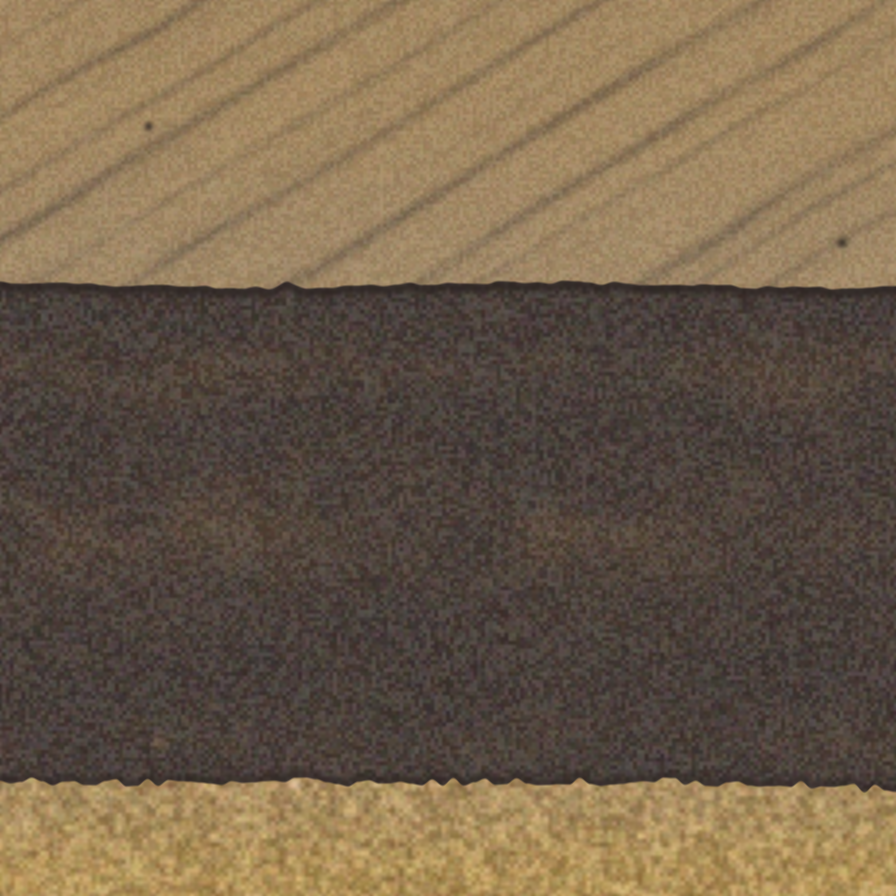
This texture is drawn by a WebGL 2 fragment shader. Its source:

```glsl
#version 300 es
precision highp float;
// A dark asphalt band between wind-streaked sand above and coarse gravel below.
uniform vec2 u_resolution;
out vec4 fragColor;

const vec3 SAND = vec3(0.635, 0.530, 0.380);
const vec3 STREAK = vec3(0.485, 0.405, 0.305);
const vec3 ASPHALT = vec3(0.282, 0.245, 0.228);
const vec3 DUST = vec3(0.375, 0.305, 0.245);
const vec3 GRAVEL = vec3(0.660, 0.550, 0.370);
const vec3 EDGE_DARK = vec3(0.170, 0.140, 0.130);

// Streak positions along the top edge, and their strengths
const int STREAKS = 12;
const float STREAK_AT[STREAKS] = float[](0.09, 0.225, 0.36, 0.45, 0.565, 0.675, 0.85, 0.99, 1.06, 1.24, 1.30, 1.39);
const float STREAK_GAIN[STREAKS] = float[](0.45, 0.75, 0.55, 0.9, 0.4, 0.65, 0.85, 0.7, 0.35, 0.8, 0.6, 0.45);

float hash(vec2 p) {
    vec3 q = fract(vec3(p.xyx) * 0.1031);
    q += dot(q, q.yzx + 33.33);
    return fract((q.x + q.y) * q.z);
}

float noise(vec2 p) {
    vec2 i = floor(p), f = fract(p);
    f = f * f * (3.0 - 2.0 * f);
    return mix(mix(hash(i), hash(i + vec2(1, 0)), f.x),
               mix(hash(i + vec2(0, 1)), hash(i + vec2(1, 1)), f.x), f.y);
}

float fbm(vec2 p) {
    float sum = 0.0, gain = 0.5;
    for (int i = 0; i < 4; i++) {
        sum += gain * noise(p);
        p = p * 2.03 + 17.1;
        gain *= 0.5;
    }
    return sum / 0.9375;
}

// Gaussian bump around zero
float bump(float d, float width) {
    return exp(-d * d / (width * width));
}

float spot(vec2 p, vec2 center, float radius) {
    return bump(length(p - center), radius);
}

// Signed grain, with a slight independent shift per channel
vec3 grain(vec2 p, float scale) {
    float luma = noise(p * scale) - 0.5;
    vec3 tint = vec3(noise(p * scale * 0.7 + 31.0), noise(p * scale * 0.7 + 67.0),
                     noise(p * scale * 0.7 + 113.0)) - 0.5;
    return vec3(luma) + 0.35 * tint;
}

vec3 streakedSand(vec2 p) {
    float along = p.x - (1.0 - p.y) * 0.8;
    float across = p.x + (1.0 - p.y) * 1.667;
    across += 0.014 * (noise(vec2(along * 7.0, across * 4.0)) - 0.5);
    float shade = 0.0;
    for (int i = 0; i < STREAKS; i++) {
        float fade = 0.55 + 0.7 * noise(vec2(along * 8.0, float(i) * 7.3));
        float width = 0.008 + 0.008 * STREAK_GAIN[i];
        shade = max(shade, STREAK_GAIN[i] * fade * bump(across - STREAK_AT[i], width));
    }
    shade += 0.22 * (noise(vec2(across * 45.0, along * 4.0)) - 0.5);
    vec3 color = mix(SAND, STREAK, clamp(shade, -0.2, 1.0));
    color += vec3(-0.010, 0.0, 0.018) * smoothstep(0.90, 0.70, p.y);
    color += 0.085 * grain(p, 270.0);
    float specks = spot(p, vec2(0.166, 0.859), 0.005) + spot(p, vec2(0.940, 0.729), 0.006);
    return mix(color, EDGE_DARK, 0.7 * specks);
}

vec3 asphalt(vec2 p) {
    // Dusty wheel lanes broken up by soft patches
    float lanes = 0.65 * bump(p.y - 0.58, 0.035) + 0.8 * bump(p.y - 0.41, 0.055)
                + 0.3 * bump(p.y - 0.17, 0.025);
    float patches = smoothstep(0.35, 0.75, fbm(p * vec2(13.0, 20.0)));
    float dust = lanes * (0.25 + 0.75 * patches) + 0.16 * patches;
    dust += 0.5 * spot(p, vec2(0.335, 0.490), 0.014) + 0.5 * spot(p, vec2(0.612, 0.433), 0.014);
    dust += 0.4 * spot(p, vec2(0.085, 0.578), 0.018) + 1.1 * spot(p, vec2(0.178, 0.170), 0.009);
    vec3 color = mix(ASPHALT, DUST, min(dust, 1.3) * 0.75);
    return color + 0.125 * grain(p, 230.0);
}

vec3 gravel(vec2 p) {
    vec3 color = GRAVEL + vec3(0.18, 0.17, 0.13) * (noise(p * 105.0) - 0.5);
    color += 0.13 * grain(p + 5.0, 210.0);
    color += vec3(0.025, 0.015, -0.025) * smoothstep(0.11, 0.02, p.y);
    color += 0.05 * (fbm(p * 14.0) - 0.5);
    return color + 0.25 * spot(p, vec2(0.330, 0.124), 0.006);
}

void main() {
    vec2 p = gl_FragCoord.xy / u_resolution;
    float soft = max(0.0018, 1.0 / u_resolution.y);

    // Wavering boundaries of the asphalt
    float upper = 0.682 + 0.003 * cos(6.2832 * (p.x * 1.6 - 0.95))
                + 0.004 * (noise(vec2(p.x * 70.0, 3.0)) - 0.5)
                + 0.005 * bump(p.x - 0.32, 0.008);
    float lower = 0.127 - 0.008 * smoothstep(0.80, 1.0, p.x)
                + 0.010 * (noise(vec2(p.x * 85.0, 9.0)) - 0.5);

    vec3 road = asphalt(p);
    float rim = 0.75 * bump(p.y - upper + 0.004, 0.007) + 0.55 * bump(p.y - lower - 0.003, 0.006);
    road = mix(road, EDGE_DARK, min(rim, 1.0));

    vec3 color = mix(gravel(p), road, smoothstep(-soft, soft, p.y - lower));
    color = mix(color, streakedSand(p), smoothstep(-soft, soft, p.y - upper));
    fragColor = vec4(clamp(color, 0.0, 1.0), 1.0);
}
```
